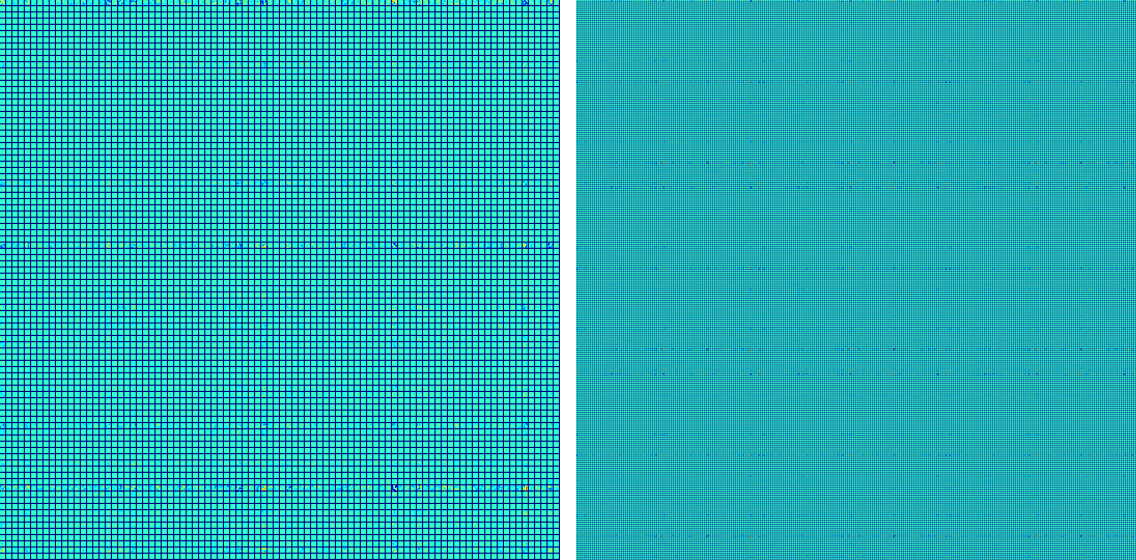
Left: one tile. Right: repeated 3 by 3.
Give the GLSL for this pattern, as a WebGL 2 fragment shader.

```glsl
#version 300 es
precision highp float;
// A 90 x 90 sheet of small square tiles ruled by navy lines, tinted by a rainbow ramp.
// Nearly all tiles are flat turquoise; where active rows cross active columns,
// wrapping gradient noise stains them blue, cyan and yellow.

#define REPEATS 90.0        // tiles across and down
#define LINE_WIDTH 0.1818   // ruled line, as a share of one tile
#define BASE_LEVEL 0.427    // ramp value of a calm tile
#define GRAIN 0.025         // faint variation in every tile
#define STAIN 0.36          // strength of the stains
#define NOISE_CELLS 225.0   // noise lattice across the canvas, a whole number
#define ROW_SPACING 9.75    // mean gap between active rows, in tiles
#define COLUMN_SPACING 4.2  // mean gap between active columns, in tiles

uniform vec2 u_resolution;
out vec4 outColor;

// Integer hash of a lattice point, in 0..1
float hash(vec2 point) {
    uvec2 q = uvec2(ivec2(point)) * uvec2(1597u, 3812u);
    uint n = (q.x ^ (q.y + 7919u)) * 747796u + 28917u;
    n = (n ^ (n >> 15)) * 277803u;
    n = (n ^ (n >> 13)) * 668265u;
    n ^= n >> 16;
    return float(n & 65535u) / 65535.0;
}

// Dot product of a random unit gradient with the offset from its lattice point
float gradientDot(vec2 lattice, vec2 offset) {
    float angle = 6.28319 * hash(mod(lattice, NOISE_CELLS));
    return dot(vec2(cos(angle), sin(angle)), offset);
}

// Gradient noise that wraps after NOISE_CELLS, about -0.7..0.7
float wrappedNoise(vec2 p) {
    vec2 i = floor(p);
    vec2 f = p - i;
    vec2 s = f * f * f * (f * (f * 6.0 - 15.0) + 10.0);
    vec2 e = vec2(1.0, 0.0);
    float low = mix(gradientDot(i, f), gradientDot(i + e.xy, f - e.xy), s.x);
    float high = mix(gradientDot(i + e.yx, f - e.yx), gradientDot(i + e.xx, f - e.xx), s.x);
    return mix(low, high, s.y);
}

// Blue - cyan - yellow - red ramp
vec3 rainbow(float level) {
    return clamp(1.5 - abs(4.0 * level - vec3(3.0, 2.0, 1.0)), 0.0, 1.0);
}

// Activity of one row or column: uneven peaks near multiples of the spacing
float activity(float index, float spacing, float seed) {
    float gap = (fract(index / spacing + 0.5) - 0.5) * spacing;
    float random = hash(vec2(index, seed));
    float faint = 0.35 * pow(random, 5.0);
    return max(exp(-8.0 * gap * gap) * mix(0.45, 1.0, random), faint);
}

// Running integral of a unit-period stripe, for exact box filtering
vec2 stripeIntegral(vec2 x) {
    return floor(x) * LINE_WIDTH + min(fract(x), LINE_WIDTH);
}

void main() {
    vec2 uv = gl_FragCoord.xy / u_resolution;
    vec2 p = uv * REPEATS;
    vec2 tile = floor(p);
    tile.y = REPEATS - 1.0 - tile.y;

    // Stains, strongest where an active row and column cross
    float rowGain = activity(tile.y, ROW_SPACING, 311.0);
    float columnGain = activity(tile.x, COLUMN_SPACING, 523.0);
    float gain = STAIN * rowGain * (0.25 + columnGain);
    float noise = wrappedNoise(uv * NOISE_CELLS);
    float bias = mix(-0.45, 0.25, hash(tile + 700.0));
    float stain = clamp(gain * (1.6 * noise + bias), -0.35, 0.35);
    vec3 tileColor = rainbow(BASE_LEVEL + GRAIN * noise + stain);

    // Lines along the right and lower side of each tile
    vec2 pixel = REPEATS / u_resolution;
    vec2 x = p + vec2(LINE_WIDTH, 0.0);
    vec2 line = (stripeIntegral(x + 0.5 * pixel) - stripeIntegral(x - 0.5 * pixel)) / pixel;
    float open = (1.0 - line.x) * (1.0 - line.y);

    vec3 lineColor = rainbow(0.0);
    outColor = vec4(mix(lineColor, tileColor, clamp(open, 0.0, 1.0)), 1.0);
}
```
